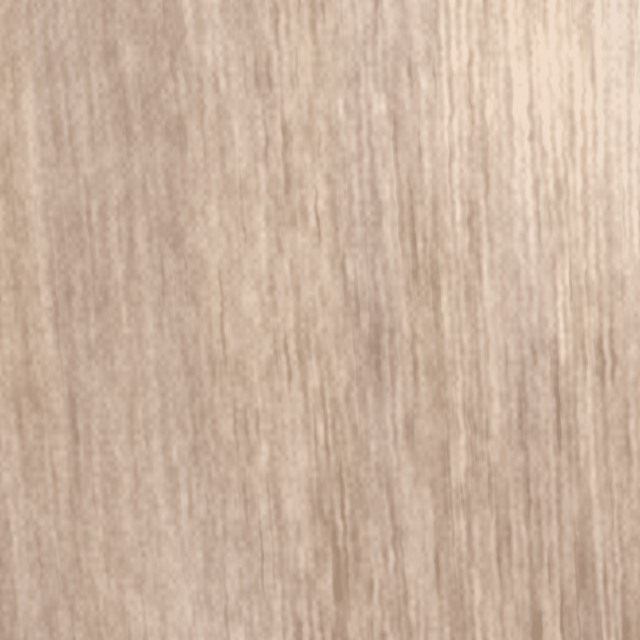
Reproduce this texture procedurally as a three.js fragment shader.

```glsl
// Pale wood veneer: soft vertical grain, slightly leaning, lit from the upper right.
#define SHADE_COLOR vec3(0.72, 0.62, 0.545)
#define LIGHT_COLOR vec3(0.91, 0.83, 0.76)
#define HONEY_TINT vec3(0.004, 0.002, -0.012)
#define BASE_TONE 0.27
#define GLOW_TONE 0.84
#define BAND_AMOUNT 0.34
#define STREAK_AMOUNT 0.56
#define DASH_AMOUNT 0.52
#define RIDGE_AMOUNT 0.17
#define PORE_AMOUNT 0.34
#define MOTTLE_AMOUNT 0.32

varying vec2 vUv;

float hash(vec2 p) {
  return fract(sin(dot(p, vec2(127.1, 311.7))) * 43758.5453);
}

// Smooth value noise, centred on zero
float noise(vec2 p) {
  vec2 cell = floor(p);
  vec2 f = fract(p);
  f = f * f * (3.0 - 2.0 * f);
  float low = mix(hash(cell), hash(cell + vec2(1.0, 0.0)), f.x);
  float high = mix(hash(cell + vec2(0.0, 1.0)), hash(cell + vec2(1.0, 1.0)), f.x);
  return mix(low, high, f.y) - 0.5;
}

// Position across the fibres: they lean more on the left and waver a little
float fibreCoord(vec2 p) {
  float lean = mix(0.09, 0.03, p.x);
  float sway = 0.008 * noise(p * vec2(4.0, 3.0));
  float waver = 0.004 * noise(p * vec2(34.0, 46.0));
  return p.x + lean * p.y + sway + waver;
}

// Tone of the fibres, from broad bands down to pores
float grainTone(vec2 p) {
  float u = fibreCoord(p);
  float rightSide = smoothstep(0.25, 0.75, p.x);
  float centre = exp(-pow((p.x - 0.5) / 0.2, 2.0));

  float bands = noise(vec2(u * 27.0, p.y * 1.6 + 7.0))
              + 0.9 * noise(vec2(u * 56.0 + 31.0, p.y * 2.8));
  float streaks = noise(vec2(u * 125.0, p.y * 6.0));
  float dashes = noise(vec2(u * 115.0 + 57.0, p.y * 24.0));
  float ridges = sin(u * 390.0 + 7.0 * noise(vec2(u * 18.0, p.y * 2.0)));
  ridges *= 0.6 + noise(vec2(u * 30.0 + 11.0, p.y * 4.0));
  float pores = smoothstep(0.16, 0.42, noise(vec2(u * 115.0 + 83.0, p.y * 9.0)));

  float tone = BAND_AMOUNT * mix(0.95, 0.4, rightSide) * bands;
  tone += STREAK_AMOUNT * mix(0.55, 1.0, rightSide) * streaks;
  tone += DASH_AMOUNT * mix(0.55, 1.0, centre) * dashes;
  tone += RIDGE_AMOUNT * rightSide * ridges;
  tone -= PORE_AMOUNT * mix(0.45, 1.0, max(centre, rightSide)) * (pores - 0.12);
  return tone;
}

// Broad light: glow in the upper right, dimmer towards the lower right
float lightTone(vec2 p) {
  vec2 d = (1.0 - p) / vec2(0.4, 0.52);
  float glow = exp(-dot(d, d));
  float dim = smoothstep(0.3, 0.9, p.x) * smoothstep(0.55, 0.0, p.y);
  float drift = 0.09 * noise(p * vec2(4.0, 2.5) + 19.0);
  return BASE_TONE + GLOW_TONE * glow - 0.13 * dim + drift;
}

void main() {
  vec2 p = vUv;
  float mottle = noise(p * vec2(165.0, 120.0)) + 0.5 * noise(p * vec2(90.0, 60.0) + 43.0);
  float tone = lightTone(p) + grainTone(p) + MOTTLE_AMOUNT * mottle;

  // Honey and rose fibres alternate
  float honey = noise(vec2(fibreCoord(p) * 13.0 + 5.0, p.y * 2.0)) * 1.6;
  vec3 color = mix(SHADE_COLOR, LIGHT_COLOR, clamp(tone, -0.3, 1.15));
  gl_FragColor = vec4(color + HONEY_TINT * honey, 1.0);
}
```
